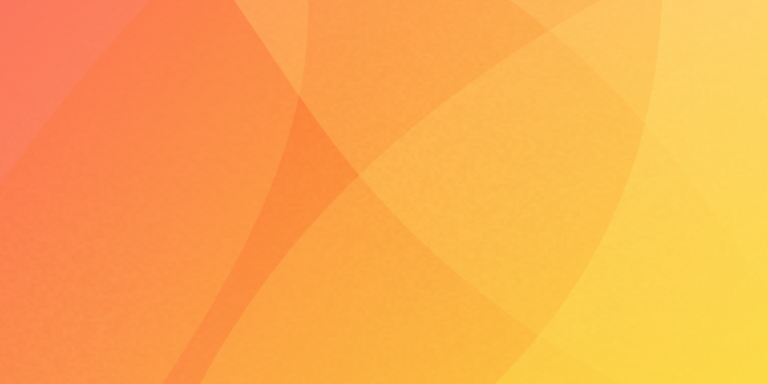
Write a Shadertoy shader that draws this background.

```glsl
// Warm abstract background: a coral-to-yellow gradient under six translucent
// sheets with curved edges, finished with a faint paper-like stipple.
// Each edge is a cubic x(depth) through four evenly spaced control values.

const vec3 CORAL = vec3(0.98, 0.55, 0.50);
const vec3 GLOW_TOP = vec3(1.00, 0.88, 0.49);
const vec3 GLOW_BOTTOM = vec3(0.99, 0.88, 0.31);

// Sine-free hash of a lattice point
float hash(vec2 p) {
    vec3 q = fract(vec3(p.xyx) * 0.1031);
    q += dot(q, q.yzx + 33.33);
    return fract((q.x + q.y) * q.z);
}

// Smoothly interpolated lattice noise in 0..1
float valueNoise(vec2 p) {
    vec2 cell = floor(p);
    vec2 f = fract(p);
    f = f * f * (3.0 - 2.0 * f);
    float low = mix(hash(cell), hash(cell + vec2(1, 0)), f.x);
    float high = mix(hash(cell + vec2(0, 1)), hash(cell + vec2(1, 1)), f.x);
    return mix(low, high, f.y);
}

// Newton cubic: knots hold x at depths 0, 1/3, 2/3 and 1
float edgeX(float depth, vec4 knots) {
    float s = depth * 3.0;
    vec3 d1 = knots.yzw - knots.xyz;
    vec2 d2 = d1.yz - d1.xy;
    float d3 = d2.y - d2.x;
    return knots.x + s * (d1.x + (s - 1.0) * (d2.x / 2.0 + (s - 2.0) * d3 / 6.0));
}

// Antialiased coverage to the right (side = 1) or left (side = -1) of an edge
float sheet(vec2 p, vec4 knots, float side) {
    float d = side * (p.x - edgeX(p.y, knots));
    float blur = fwidth(d) * 0.8;
    return smoothstep(-blur, blur, d);
}

// Gradient beneath the sheets
vec3 baseColor(vec2 p) {
    float green = 0.352 + 0.17 * p.x + 0.13 * p.y;
    float blue = mix(0.29, 0.23, smoothstep(0.0, 1.0, p.x));
    return vec3(0.985, green, blue);
}

// Fine relief, strongest in the middle and the lower left
float stipple(vec2 p) {
    float grain = valueNoise(p * vec2(95.0, 120.0) + 7.0) - 0.5;
    grain += 0.5 * (valueNoise(p * 210.0) - 0.5);
    float middle = exp(-3.0 * dot(p - vec2(1.15, 0.42), p - vec2(1.15, 0.42)));
    float corner = exp(-5.0 * dot(p - vec2(0.2, 0.85), p - vec2(0.2, 0.85)));
    return grain * (0.3 + 0.7 * max(middle, corner));
}

void mainImage(out vec4 fragColor, in vec2 fragCoord) {
    // x runs 0..2 rightward, y is depth 0..1 from the top
    vec2 uv = fragCoord / iResolution.xy;
    vec2 p = vec2(2.0 * uv.x, 1.0 - uv.y);
    vec3 glow = mix(GLOW_TOP, GLOW_BOTTOM, p.y);
    vec3 color = baseColor(p);

    // Left sheets
    float leftFan = sheet(p, vec4(0.802, 0.758, 0.622, 0.422), -1.0);
    color = mix(color, glow, 0.16 * leftFan);
    float coralCorner = sheet(p, vec4(0.391, 0.109, -0.120, -0.297), -1.0);
    color = mix(color, CORAL, 0.25 * coralCorner);

    // Two broad sheets crossing near the centre
    float upperSweep = sheet(p, vec4(0.609, 0.839, 1.138, 1.615), 1.0);
    color = mix(color, glow, mix(0.28, 0.18, p.y) * upperSweep);
    float lowerSweep = sheet(p, vec4(1.563, 1.073, 0.742, 0.521), 1.0);
    color = mix(color, glow, 0.21 * lowerSweep);

    // Right sheets
    float rightFan = sheet(p, vec4(1.724, 1.677, 1.544, 1.289), 1.0);
    color = mix(color, glow, 0.37 * rightFan);
    float rightCorner = sheet(p, vec4(1.328, 1.688, 1.940, 2.214), 1.0);
    color = mix(color, glow, mix(0.20, 0.14, p.y) * rightCorner);

    color += stipple(p) * vec3(0.008, 0.025, 0.022);
    fragColor = vec4(clamp(color, 0.0, 1.0), 1.0);
}
```
